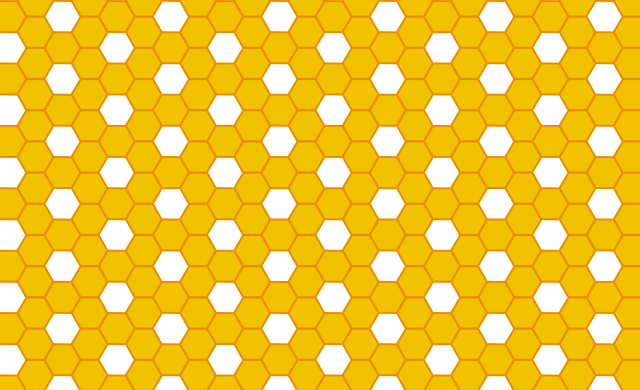
This pattern is drawn by a Shadertoy shader. Its source:

```glsl
// Honeycomb of flat-topped amber cells with a staggered quarter of them left white.

// Distance from a point to the border of a unit-height hexagon, positive inside.
float hexInside(vec2 p) {
    p = abs(p);
    return 0.5 - max(p.y, dot(p, vec2(0.866025, 0.5)));
}

mat2 rotation(float angle) {
    float c = cos(angle), s = sin(angle);
    return mat2(c, s, -s, c);
}

void mainImage(out vec4 fragColor, in vec2 fragCoord) {
    // Top-down coordinates, one unit per cell height
    vec2 uv = fragCoord / iResolution.xy;
    vec2 p = (vec2(uv.x, 1.0 - uv.y) * vec2(768.0, 470.0) - vec2(75.0, 20.0)) / vec2(37.56, 37.6);
    float pixel = 768.0 / 37.6 / iResolution.x;

    // Nearest centre among two interleaved rectangular grids
    vec2 grid = vec2(1.7320508, 1.0);
    vec2 evenId = floor(p / grid + 0.5);
    vec2 oddId = floor(p / grid) + 0.5;
    vec2 evenOffset = p - evenId * grid;
    vec2 oddOffset = p - oddId * grid;
    bool isEven = dot(evenOffset, evenOffset) < dot(oddOffset, oddOffset);
    vec2 local = isEven ? evenOffset : oddOffset;

    // White cells alternate down the even columns
    bool isWhite = isEven && mod(evenId.x + evenId.y, 2.0) < 0.5;

    // White cells tilt slightly and reach a little further into the outline
    float inside = hexInside(isWhite ? rotation(-0.012) * local : local);
    float inset = isWhite ? 0.028 : 0.036;
    vec3 fill = isWhite ? vec3(1.0) : vec3(0.94, 0.76, 0.0);
    vec3 outline = vec3(0.91, 0.55, 0.0);

    float coverage = smoothstep(-0.6 * pixel, 0.6 * pixel, inside - inset);
    fragColor = vec4(mix(outline, fill, coverage), 1.0);
}
```
